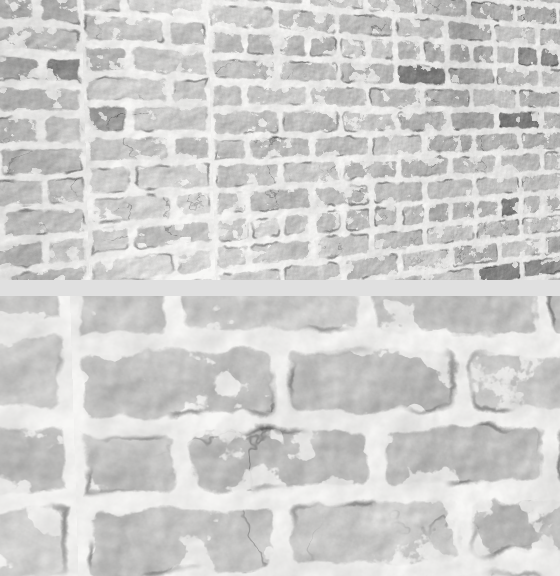
Top, the full canvas; bottom, a detail of the centre.
A Shadertoy shader for this texture:

```glsl
const float HORIZON = 0.609;
const float SEAM_LEFT = 0.305;
const float SEAM_RIGHT = 0.755;
const float BRICK_ASPECT = 2.4;
const vec3 WARM_GREY = vec3(1.0, 0.998, 0.992);

float hash(vec2 p) {
    vec3 q = fract(p.xyx * 0.1031);
    q += dot(q, q.yzx + 33.33);
    return fract((q.x + q.y) * q.z);
}

float noise(vec2 p) {
    vec2 i = floor(p), f = fract(p);
    f = f * f * (3.0 - 2.0 * f);
    return mix(mix(hash(i), hash(i + vec2(1, 0)), f.x),
               mix(hash(i + vec2(0, 1)), hash(i + vec2(1, 1)), f.x), f.y);
}

float fbm(vec2 p) {
    float sum = 0.0, weight = 0.5;
    for (int i = 0; i < 5; i++) {
        sum += weight * noise(p);
        p = mat2(1.6, 1.2, -1.2, 1.6) * p + 7.3;
        weight *= 0.5;
    }
    return sum / 0.97;
}

// Height of one course; it shrinks as the wall recedes to the right
float rowHeight(float x) {
    return 0.1107 - 0.0185 * x;
}

// Perspective: x counts stretchers from originX, y counts courses downward
vec2 wallCoord(vec2 p, float originX, vec2 stretch, float lift) {
    float along = 2.0 / rowHeight(p.x) - 2.0 / rowHeight(originX);
    return vec2(along, (HORIZON - p.y) / rowHeight(p.x)) * stretch + vec2(0.0, lift);
}

float roundedBox(vec2 p, vec2 halfSize, float radius) {
    vec2 q = abs(p) - halfSize + radius;
    return length(max(q, 0.0)) + min(max(q.x, q.y), 0.0) - radius;
}

// Returns distance in course heights, then the brick's column and row
vec3 brickCell(vec2 wall, float parity, bool hasHeaders) {
    float row = floor(wall.y);
    bool header = hasHeaders && mod(row - 4.0, 7.0) < 0.5;
    float pitch = header ? 0.5 : 1.0;
    float shift = header ? 0.0 : 0.5 * mod(row + parity, 2.0);
    shift += 0.04 * (hash(vec2(row + 60.0, parity)) - 0.5);
    float u = (wall.x + shift) / pitch;
    vec2 id = vec2(floor(u), row);
    vec2 local = (vec2(fract(u), fract(wall.y)) - 0.5) * vec2(pitch * BRICK_ASPECT, 1.0);
    vec2 halfSize = vec2(0.5 * pitch * BRICK_ASPECT - 0.1, 0.39);
    halfSize -= 0.05 * vec2(hash(id + 80.0), hash(id + 110.0));
    return vec3(roundedBox(local, halfSize, 0.1), id);
}

float bell(float x, float center, float width) {
    float t = (x - center) / width;
    return exp(-t * t);
}

// Broad light over the wall, with a dim strip at the far corner
float wallLight(vec2 p) {
    float light = -0.07 * (1.0 - smoothstep(0.0, 0.5, p.x));
    light -= 0.05 * smoothstep(1.1, 1.8, p.x);
    light += 0.06 * bell(p.x, 0.65, 0.4) * (1.0 - smoothstep(0.0, 0.4, p.y));
    light += 0.04 * bell(p.x, 0.6, 0.35) * smoothstep(0.7, 1.0, p.y);
    return light - 0.09 * bell(p.x, 1.67, 0.06) * smoothstep(0.25, 0.9, p.y);
}

void mainImage(out vec4 fragColor, in vec2 fragCoord) {
    vec2 p = fragCoord / iResolution.y;
    p.x -= 0.03 * (0.5 - p.y);
    float scale = rowHeight(p.x);
    float blur = 0.8 / (iResolution.y * scale) + 0.015;

    // Three panels with their own course heights and bond
    bool left = p.x < SEAM_LEFT, right = p.x > SEAM_RIGHT;
    vec2 stretch = left ? vec2(1.0, 0.99) : right ? vec2(1.0) : vec2(0.91, 0.96);
    float lift = left ? -0.19 : right ? 0.0 : 0.18;
    float panel = left ? 20.0 : right ? 60.0 : 40.0;
    vec2 wall = wallCoord(p, right ? SEAM_RIGHT : SEAM_LEFT, stretch, lift);
    vec2 grain = wall * vec2(BRICK_ASPECT, 1.0) + panel;
    wall += vec2(0.03, 0.09) * (vec2(noise(grain * 1.3), noise(grain * 1.1 + 30.0)) - 0.5);

    // Ragged brick outline, cut by the seams between panels
    vec3 cell = brickCell(wall, right ? 0.0 : 1.0, right);
    float seam = min(abs(p.x - SEAM_LEFT), abs(p.x - SEAM_RIGHT)) / scale;
    float d = max(cell.x, 0.15 - seam) + 0.2 * (fbm(grain * 3.5) - 0.5);
    float brickMask = 1.0 - smoothstep(-blur, blur, d);

    // Whitewash flakes, mostly along the edges
    float flake = fbm(grain * 2.2 + 17.0) + 0.1 * smoothstep(-0.25, 0.0, d);
    brickMask *= 1.0 - 0.85 * smoothstep(0.68, 0.73, flake);

    // Tone of each brick and rough relief
    vec2 id = cell.yz + panel;
    float light = wallLight(p);
    float relief = fbm(grain * 4.0) - fbm(grain * 4.0 + vec2(0.25, 0.3));
    float brick = 0.765 + light + 0.1 * (hash(id) - 0.5);
    brick -= 0.19 * step(0.94, hash(id + 31.0));
    brick += 0.14 * (fbm(grain * 1.8 + 5.0) - 0.5) + 0.2 * relief;
    float mortar = 0.925 + 0.5 * light + 0.12 * (fbm(grain * 2.5 + 50.0) - 0.5) + 0.1 * relief;
    float tone = mix(mortar, brick, brickMask);

    // Broken shadow in the joints and thin cracks
    float crevice = 1.0 - smoothstep(0.0, 0.035 + blur, abs(d - 0.01));
    tone -= 0.32 * crevice * smoothstep(0.6, 0.9, noise(grain * 2.3 + 9.0));
    float crack = 1.0 - smoothstep(0.0, 0.012 + 0.3 * blur, abs(fbm(grain * 1.2 + 70.0) - 0.5));
    tone -= 0.16 * crack * brickMask * smoothstep(0.6, 0.85, noise(grain * 0.9 + 3.0));

    fragColor = vec4(clamp(tone, 0.0, 0.97) * WARM_GREY, 1.0);
}
```
